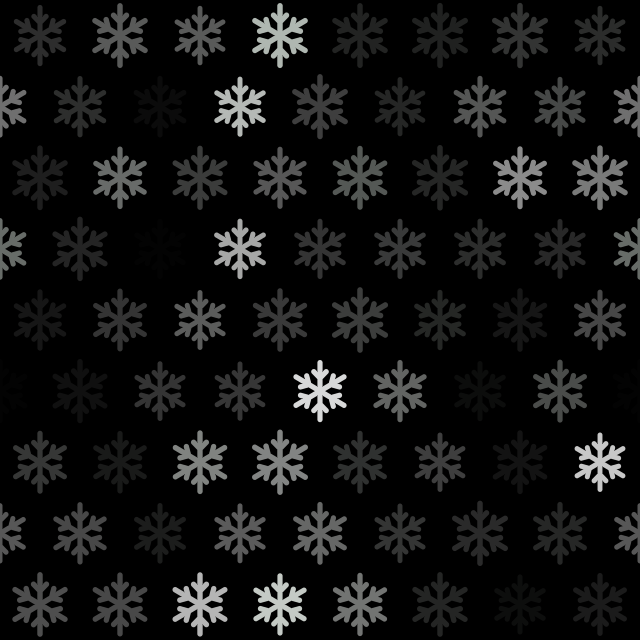
Reproduce this pattern procedurally as a three.js fragment shader.

```glsl
// Snowflakes in staggered rows on black, each in its own shade of grey.
// One arm with a forked branch is folded into six by reflection; a hash
// of the wrapped cell index picks the shade, tint and size of each flake.

varying vec2 vUv;

const vec2 GRID = vec2(8.0, 9.0);       // flakes across, rows up
const float MIN_RADIUS = 0.0460;        // centre to tip, in canvas widths
const float MAX_RADIUS = 0.0512;
const float EDGE = 0.001;               // half width of the soft edge

// Flake proportions, relative to its radius
const float STROKE = 0.085;             // half line width
const float ARM_END = 0.915;
const float FORK = 0.42;                // where the branches leave the arm
const float BRANCH = 0.205;             // branch extent along each axis
const float SQUEEZE = 0.975;            // flakes are slightly narrow

float hash(vec2 p) {
  return fract(sin(dot(p, vec2(127.1, 311.7))) * 43758.5453);
}

float segment(vec2 p, vec2 a, vec2 b) {
  vec2 ab = b - a;
  float t = clamp(dot(p - a, ab) / dot(ab, ab), 0.0, 1.0);
  return length(p - a - ab * t);
}

// Fold the plane so that all six arms lie on the upward axis
vec2 foldSix(vec2 p) {
  vec2 normal = vec2(0.8660, -0.5);
  p = abs(p);
  p -= 2.0 * max(dot(p, normal), 0.0) * normal;
  return vec2(abs(p.x), p.y);
}

// Signed distance to a flake of radius 1
float snowflake(vec2 p) {
  p = foldSix(vec2(p.x / SQUEEZE, p.y));
  float arm = segment(p, vec2(0.0), vec2(0.0, ARM_END));
  float branch = segment(p, vec2(0.0, FORK), vec2(BRANCH, FORK + BRANCH));
  return min(arm, branch) - STROKE;
}

// Mostly dark greys with a few bright ones
vec3 flakeColour(vec2 id) {
  float h = hash(id + 3.7);
  float level = 0.01 + 0.47 * h + 0.40 * pow(h, 5.0);
  float tint = hash(id + 19.3);
  return level * mix(vec3(1.0), vec3(0.95, 1.0, 0.96), tint * tint);
}

void main() {
  // Staggered cells, wrapping from side to side
  vec2 grid = vUv * GRID;
  float row = floor(grid.y);
  grid.x += 0.5 * mod(row, 2.0);
  vec2 id = vec2(mod(floor(grid.x), GRID.x), row);
  vec2 local = (fract(grid) - 0.5) / GRID;

  // Flake in the cell
  float radius = mix(MIN_RADIUS, MAX_RADIUS, hash(id + 41.9));
  float dist = snowflake(local / radius) * radius;
  float cover = 1.0 - smoothstep(-EDGE, EDGE, dist);

  gl_FragColor = vec4(flakeColour(id) * cover, 1.0);
}
```
